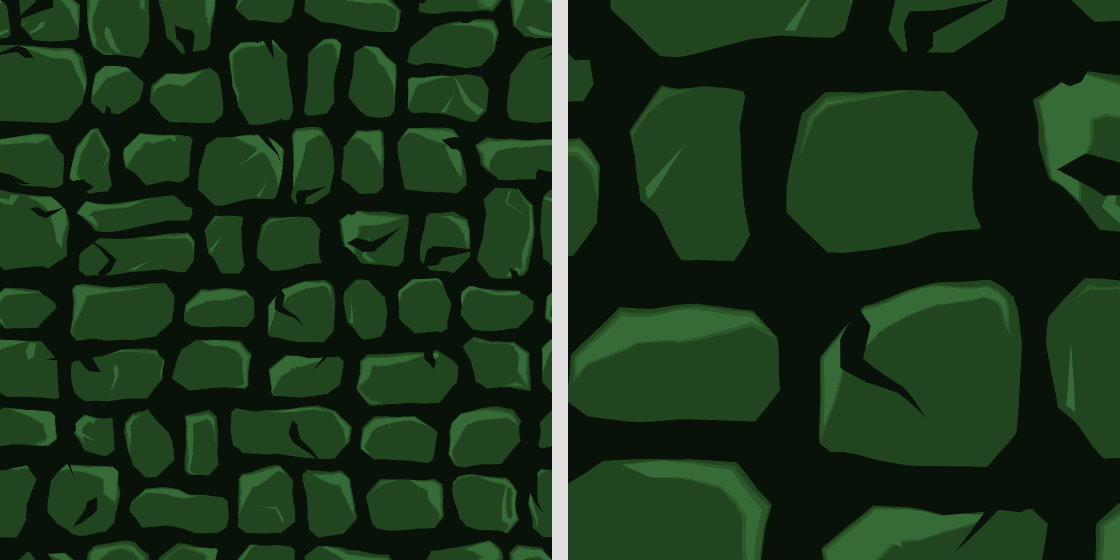
Left, the full canvas; right, a detail of the centre.
Write a WebGL 2 fragment shader that draws this texture.

```glsl
#version 300 es
precision highp float;
// Flat-shaded wall of rough green stones that tiles in both directions.
// Jittered courses are split into stones; faceted noise bends the outlines,
// then tapered light bands and bent, pointed cracks are laid on top.

#define COURSES 4.0
#define GAP 0.0125
#define ROUGHNESS 0.021
#define BAND_WIDTH 0.029
#define CRACK_CELLS 7.0
#define CRACK_SHARE 0.55
#define DARK vec3(0.03, 0.07, 0.03)
#define STONE vec3(0.13, 0.27, 0.12)
#define MID vec3(0.17, 0.34, 0.16)
#define LIGHT vec3(0.21, 0.42, 0.22)

uniform vec2 u_resolution;
out vec4 outColor;

const float TAU = 6.2831853;

vec3 hash(vec3 key) {
  uvec3 v = uvec3(key) * 1664525u + 1013904223u;
  v.x += v.y * v.z; v.y += v.z * v.x; v.z += v.x * v.y;
  v ^= v >> 16u;
  v.x += v.y * v.z; v.y += v.z * v.x; v.z += v.x * v.y;
  return vec3(v >> 8u) / 16777216.0;
}

float corner(vec2 cell, float n, float seed) {
  return hash(vec3(mod(cell, n), seed)).x;
}

// Wrapping noise on flat triangles: its contours are straight-edged.
float facet(vec2 p, float n, float seed) {
  vec2 i = floor(p * n), f = fract(p * n);
  float a = corner(i, n, seed), c = corner(i + 1.0, n, seed);
  vec2 side = f.x > f.y ? vec2(1, 0) : vec2(0, 1);
  float b = corner(i + side, n, seed);
  return a + max(f.x, f.y) * (b - a) + min(f.x, f.y) * (c - b);
}

float line(float i, float n, float seed) {
  return (i + 0.4 * (hash(vec3(mod(i, n), seed, 31)).x - 0.5)) / n;
}

// Jittered interval around t: start, end and wrapped index.
vec3 interval(float t, float n, float seed) {
  float i = floor(t * n);
  if (t < line(i, n, seed)) i -= 1.0;
  else if (t >= line(i + 1.0, n, seed)) i += 1.0;
  return vec3(line(i, n, seed), line(i + 1.0, n, seed), mod(i, n));
}

// Distance to bent, pointed slivers scattered over a wrapping grid.
float slivers(vec2 p, float seed, float girth) {
  float d = 1.0;
  vec2 home = floor(p * CRACK_CELLS);
  for (int k = 0; k < 9; k++) {
    vec2 cell = home + vec2(k % 3, k / 3) - 1.0;
    vec2 id = mod(cell, CRACK_CELLS);
    vec3 place = hash(vec3(id, seed)), form = hash(vec3(id, seed + 1.0));
    if (place.z > CRACK_SHARE) continue;
    vec2 q = p - (cell + mix(vec2(0.2), vec2(0.8), place.xy)) / CRACK_CELLS;
    float turn = TAU * form.x, len = mix(0.05, 0.105, form.y);
    vec2 along = vec2(cos(turn), sin(turn));
    float u = dot(q, along), v = dot(q, vec2(-along.y, along.x));
    v += (form.z - 0.5) * 1.8 * abs(u - 0.4 * len);
    float taper = min(u * 0.7, (len - u) * girth * mix(0.6, 1.4, form.z));
    d = min(d, abs(v) - taper);
  }
  return d;
}

float fill(float d) {
  return clamp(0.5 - d * u_resolution.y, 0.0, 1.0);
}

void main() {
  vec2 uv = gl_FragCoord.xy / u_resolution;

  // Slow sway plus faceted displacement
  vec2 p = uv + 0.006 * sin(TAU * (uv.yx * vec2(3, 2) + uv * vec2(1, 3)));
  p += ROUGHNESS * (vec2(facet(uv, 10.0, 1.0), facet(uv, 10.0, 2.0)) - 0.5);
  p += 0.3 * ROUGHNESS * (vec2(facet(uv, 27.0, 3.0), facet(uv, 27.0, 4.0)) - 0.5);

  // Block in its course, then repeated splits into stones
  vec3 course = interval(p.y, COURSES, 5.0);
  vec3 row = hash(vec3(course.z, 6, 7));
  vec2 s = vec2(p.x + row.x, p.y);
  vec3 block = interval(s.x, 3.0 + step(0.45, row.y), course.z + 8.0);
  vec2 lo = vec2(block.x, course.x), hi = vec2(block.y, course.y);
  float branch = 1.0;
  for (int k = 0; k < 3; k++) {
    vec2 size = hi - lo;
    vec3 r = hash(vec3(block.z, course.z, branch + 40.0));
    if (size.x * size.y < mix(0.02, 0.043, r.z)) break;
    vec2 axis = size.x > size.y * mix(0.9, 1.9, r.x) ? vec2(1, 0) : vec2(0, 1);
    vec2 cut = mix(lo, hi, mix(0.38, 0.62, r.y));
    bool upper = dot(s - cut, axis) > 0.0;
    if (upper) lo = mix(lo, cut, axis);
    else hi = mix(hi, cut, axis);
    branch = branch * 2.0 + float(upper);
  }

  // Stone outline: a box with unevenly cut corners
  vec2 q = s - 0.5 * (lo + hi), halfSize = 0.5 * (hi - lo);
  vec2 edge = abs(q) - halfSize + GAP;
  vec3 own = hash(vec3(block.z, course.z, branch + 80.0));
  float quadrant = step(0.0, q.x) + 2.0 * step(0.0, q.y);
  float chamfer = 0.004 + 0.03 * fract(own.x + quadrant * 0.382);
  float d = max(max(edge.x, edge.y), dot(edge, vec2(0.707)) + chamfer * 0.707);
  d += 0.015 * (facet(uv, 13.0, 9.0) - 0.5);

  // Light bands follow the upper edge and one side
  vec2 toLight = vec2(own.y < 0.5 ? -0.7 : 0.7, 0.75);
  float lit = clamp(dot(q / halfSize, toLight), -1.0, 1.2);
  float width = BAND_WIDTH * (lit + 1.5 * (facet(uv, 15.0, 10.0) - 0.5) - 0.32);
  float inset = 0.012 * facet(uv, 19.0, 11.0) - 0.002;
  float band = max(inset + d, -d - inset - width);
  float glint = max(slivers(p, 20.0, 0.09), d + 0.004);
  float crack = slivers(p, 24.0, 0.21);

  vec3 color = mix(DARK, STONE, fill(d));
  float rim = 0.004 * facet(uv, 11.0, 12.0);
  color = mix(color, MID, fill(max(band - rim, d + 0.001)));
  color = mix(color, LIGHT, fill(min(band, glint)));
  color = mix(color, DARK, fill(crack));
  outColor = vec4(color, 1.0);
}
```
